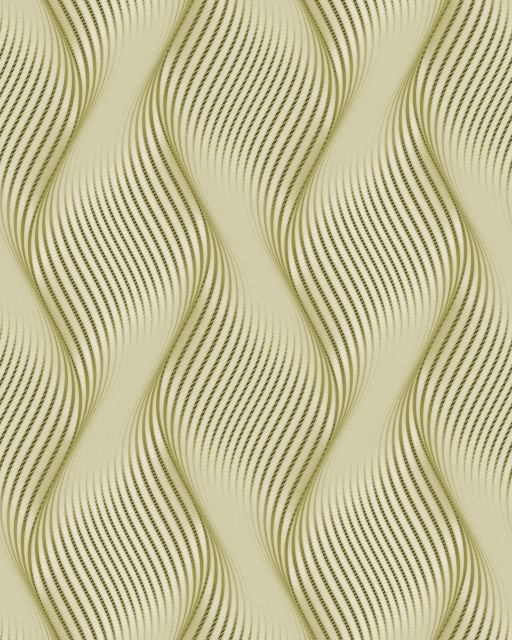
A Shadertoy shader for this pattern:

```glsl
// Woven wave ribbons: a family of sinusoidal threads whose phase swings back and
// forth across each repeat, so they bunch at the ribbon edges and fan out between.
// The thread through each point is found by bisection, then inked with twill.

const float PI = 3.14159265;
const vec2 REPEAT = vec2(0.401, 0.481);   // repeat size in canvas heights
const vec2 ORIGIN = vec2(0.086, 0.148);   // first ribbon crest, from the top left
const float SWAY = 0.040;                 // sideways amplitude of a thread
const float THREADS = 36.0;               // threads per repeat
const float BUNCHING = 0.50;              // extra crowding at ribbon edges

const vec3 PALE = vec3(0.825, 0.805, 0.67);
const vec3 CREAM = vec3(0.925, 0.905, 0.815);
const vec3 SAND = vec3(0.72, 0.70, 0.52);
const vec3 OLIVE = vec3(0.60, 0.57, 0.28);
const vec3 DARK = vec3(0.33, 0.31, 0.11);

float hash(vec2 p) {
    return fract(sin(dot(p, vec2(127.1, 311.7))) * 43758.55);
}

// 0 on one ribbon edge, 1 on the opposite edge, and back
float ribbonPosition(float s) {
    return 1.0 - abs(2.0 * fract(s / REPEAT.x) - 1.0);
}

float threadPhase(float s, float y) {
    float a = ribbonPosition(s);
    float eased = a + BUNCHING * sin(2.0 * PI * a) / (2.0 * PI);
    return 2.0 * PI * y / REPEAT.y + PI * eased;
}

float threadX(float s, float y) {
    return s + SWAY * cos(threadPhase(s, y));
}

// Rest position of the thread passing through p; threadX grows with s
float findThread(vec2 p) {
    float low = p.x - SWAY, high = p.x + SWAY;
    for (int i = 0; i < 16; i++) {
        float middle = 0.5 * (low + high);
        if (threadX(middle, p.y) < p.x) low = middle;
        else high = middle;
    }
    return 0.5 * (low + high);
}

// Soft-edged band around zero
float band(float d, float halfWidth, float blur) {
    return 1.0 - smoothstep(halfWidth - blur, halfWidth + blur, d);
}

// Fine diagonal weave, 0 to 1
float twill(vec2 p, float rows) {
    return 0.5 + 0.5 * sin(2.0 * PI * rows * (p.y + 0.6 * p.x));
}

void mainImage(out vec4 fragColor, in vec2 fragCoord) {
    float pixel = 1.0 / iResolution.y;
    vec2 uv = fragCoord * pixel;
    vec2 p = vec2(uv.x, 1.0 - uv.y) - ORIGIN;

    // Thread geometry: how open or crowded the family is here
    float s = findThread(p);
    float a = ribbonPosition(s);
    float side = fract(s / REPEAT.x) < 0.5 ? 1.0 : -1.0;
    float swing = sin(threadPhase(s, p.y));
    float open = -swing * side;
    float crowding = SWAY * 2.0 * PI / REPEAT.x * (1.0 + BUNCHING * cos(2.0 * PI * a));
    float stretch = max(1.0 + open * crowding, 0.05);
    float slope = SWAY * 2.0 * PI / REPEAT.y * swing;
    float density = THREADS / (REPEAT.x * stretch) * sqrt(1.0 + slope * slope);

    // Visibility: strong where open or beside an edge, faint in the flat areas
    float edge = 1.0 - smoothstep(0.03, 0.42, min(a, 1.0 - a));
    float wide = smoothstep(0.05, 0.85, open);
    float visible = max(smoothstep(-0.55, 0.75, open), edge);

    // Ground with raised cream ridges between threads
    float d = abs(fract(s / REPEAT.x * THREADS + 0.5) - 0.5);
    float blur = min(0.7 * density * pixel, 0.5);
    float fanned = mix(0.07, 0.145, wide);
    float halfWidth = mix(fanned, 0.22, edge * (1.0 - wide));
    float ridge = smoothstep(halfWidth, 0.36, d);
    float lit = side > 0.0 ? 1.0 : 0.65;
    vec3 color = mix(PALE, CREAM, ridge * lit * smoothstep(-0.35, 0.65, open));
    color = mix(color, SAND, 0.20 * twill(p, 170.0) * (0.35 + 0.65 * wide));

    // Soft shadow of a thread, then its ink, cut into dashes away from the edges
    float ink = band(d, halfWidth, blur);
    color = mix(color, SAND, 0.35 * visible * band(d, halfWidth + 0.07, blur + 0.07));
    float cut = 0.65 * max(wide, 1.0 - edge);
    float dash = mix(1.0, smoothstep(0.15, 0.65, twill(p, 165.0)), cut);
    color = mix(color, mix(OLIVE, DARK, wide), ink * visible * dash);

    // Olive haze where threads crowd together at the ribbon nodes
    float pinch = edge * sqrt(edge) * (1.0 - smoothstep(0.1, 0.8, stretch));
    float node = exp(-min(a, 1.0 - a) * 12.0) * smoothstep(0.5, 1.0, abs(swing));
    color = mix(color, OLIVE, max(0.75 * pinch, 0.6 * node));

    // Cloth grain
    color += 0.025 * (hash(floor(uv * 512.0)) - 0.5);
    fragColor = vec4(color, 1.0);
}
```
